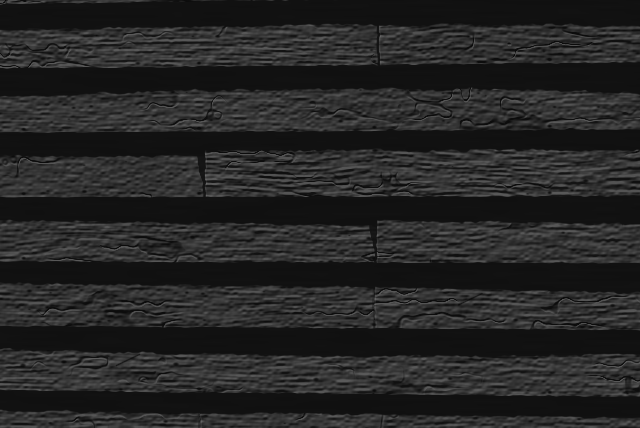
This texture is drawn by a Shadertoy shader. Its source:

```glsl
// Weathered dark clapboards in raking light, with deep shadows between the rows.
#define ROW_LEFT 0.1504     // row spacing at the left edge
#define ROW_RIGHT 0.1563    // row spacing at the right edge
#define RELIEF 0.50         // strength of the paint and grain relief
#define LIGHT_STEP 0.0026   // distance used for the relief slope
#define JOINT_STEP 0.085    // shadow jump where a board end stands proud
#define NAIL_SPACING 0.274  // stud spacing as a share of the width
#define RAGGED 0.035        // roughness of the shadow edge
#define SHADOW_COLOR vec3(0.066)
#define BOARD_COLOR vec3(0.203)

// Per row: shadow depth left, shadow depth right, bow in the middle, joint position
const vec4 ROWS[8] = vec4[8](
    vec4(.40, .40, .00, -1.0), vec4(.40, .45, -.05, .592),
    vec4(.44, .45, -.10, -1.0), vec4(.35, .38, .00, .320),
    vec4(.35, .49, .00, .588), vec4(.32, .44, -.02, .585),
    vec4(.35, .35, .06, -1.0), vec4(.30, .30, .00, .312));

float hash(vec2 p) {
    vec3 q = fract(vec3(p.xyx) * 0.1031);
    q += dot(q, q.yzx + 33.33);
    return fract((q.x + q.y) * q.z);
}

float noise(vec2 p) {
    vec2 i = floor(p), f = fract(p);
    f = f * f * (3.0 - 2.0 * f);
    return mix(mix(hash(i), hash(i + vec2(1, 0)), f.x),
               mix(hash(i + vec2(0, 1)), hash(i + vec2(1, 1)), f.x), f.y);
}

// Thin broken fissures along the contours of stretched noise
float cracks(vec2 p) {
    float bend = noise(p * 45.0);
    float field = noise(p * vec2(9, 40) + bend * 0.7);
    float patches = smoothstep(0.50, 0.72, noise(p * vec2(6, 15) + 7.0));
    return (1.0 - smoothstep(0.0, 0.09, abs(field - 0.5))) * patches;
}

// Height of the board surface: wood grain, flaking paint and fissures
float surface(vec2 p, float grain) {
    float sway = noise(p * vec2(5, 12)) * 3.0;
    float h = grain * noise(p * vec2(22, 165) + vec2(0, sway));
    h += 0.45 * noise(p * vec2(100, 150) + 31.0);
    h += 0.40 * noise(p * vec2(42, 75) + 57.0);
    return h - 0.45 * cracks(p);
}

float segment(vec2 p, vec2 halfSpan) {
    return length(p - halfSpan * clamp(dot(p, halfSpan) / dot(halfSpan, halfSpan), -1.0, 1.0));
}

void mainImage(out vec4 fragColor, in vec2 fragCoord) {
    float px = 1.0 / iResolution.y;
    float aspect = iResolution.x * px;
    vec2 p = vec2(fragCoord.x, iResolution.y - fragCoord.y) * px;  // y runs downward
    float u = p.x / aspect;

    // Slightly fanned rows; f runs from the top shadow to the board's lower edge
    float spacing = mix(ROW_LEFT, ROW_RIGHT, u);
    float t = (p.y - mix(0.012, -0.008, u)) / spacing;
    float row = floor(t) + 1.0;
    float f = fract(t);
    float aa = px / spacing;
    vec4 shape = ROWS[int(clamp(row, 0.0, 7.0))];
    bool hasJoint = shape.w > 0.0;
    bool proud = row == 3.0 || row == 4.0;
    float jointX = (u - shape.w) * aspect + 0.003 * (noise(vec2(p.y * 110.0, row)) - 0.5);
    float rightSide = hasJoint ? step(0.0, jointX) : 0.0;

    // Relief lit from above, with its own grain on every board
    vec2 board = vec2(row, rightSide);
    vec2 q = p + board * vec2(3.7, 5.3);
    float grain = mix(0.35, 0.75, hash(board + 4.0));
    if (row == 3.0) grain = mix(0.25, 0.95, rightSide);
    vec2 toLight = LIGHT_STEP * vec2(-0.4, -1.0);
    float slope = surface(q, grain) - surface(q + toLight, grain);
    float mottling = 0.035 * (noise(q * vec2(7, 18)) - 0.5) + 0.02 * (hash(board) - 0.5);
    vec3 color = BOARD_COLOR + clamp(slope * RELIEF, -0.13, 0.13) + mottling;
    color *= 1.0 - 0.35 * cracks(q);

    // Scattered pits and flakes
    vec2 cell = q * vec2(22, 30);
    vec2 id = floor(cell);
    vec2 pit = fract(cell) - 0.3 - 0.4 * vec2(hash(id), hash(id + 9.0));
    float pitDist = length(pit / vec2(22, 30) * vec2(0.6, 1.0)) - 0.0035 * hash(id + 3.0);
    color *= 1.0 - 0.7 * step(0.84, hash(id + 17.0)) * (1.0 - smoothstep(-px, px, pitDist));

    // Nail dents in regular columns near the lower edge
    float column = floor((u + 0.1) / NAIL_SPACING);
    vec2 nail = vec2((u + 0.1 - (column + 0.5) * NAIL_SPACING) * aspect, (f - 0.93) * spacing);
    float nailDist = length(nail * vec2(0.7, 1.0)) - 0.003;
    float nailed = step(0.4, hash(vec2(column, row) + 21.0));
    color *= 1.0 - 0.75 * nailed * (1.0 - smoothstep(-px, px, nailDist));

    // Shadow cast by the board above, ragged where it falls on rough paint
    float shade = mix(shape.x, shape.y, u) + shape.z * 4.0 * u * (1.0 - u);
    shade -= proud ? JOINT_STEP * rightSide : 0.0;
    shade += RAGGED * (noise(q * vec2(90, 20)) + noise(q * vec2(22, 9)) - 1.0);
    float lowerEdge = 1.0 - 0.018 * noise(vec2(p.x * 60.0, row));
    float lit = smoothstep(shade - aa, shade + aa, f) * (1.0 - smoothstep(lowerEdge - aa, lowerEdge, f));

    // Board joints: wide tapered shadow beside proud ends, a thin seam elsewhere
    if (hasJoint) {
        float width = proud ? mix(0.016, 0.003, smoothstep(0.40, 0.85, f)) : 0.003;
        float seam = smoothstep(-width - px, -width, jointX) * (1.0 - smoothstep(0.0, px, jointX));
        float rim = 1.0 - smoothstep(0.0, 0.003, abs(jointX - 0.003));
        color += 0.06 * rim;
        color = mix(color, SHADOW_COLOR, seam * (row > 4.0 ? 0.35 : 0.9));
    }

    // Slanted splinters on two of the lower rows
    for (float i = 0.0; i < 2.0; i++) {
        vec2 center = vec2((0.735 - 0.535 * i) * aspect, 0.699 + 0.142 * i);
        float d = segment(p - center, vec2(0.027, -0.013)) - 0.0012;
        color *= 1.0 - 0.7 * (1.0 - smoothstep(-px, px, d));
    }

    vec3 shadow = SHADOW_COLOR + 0.008 * (noise(p * vec2(12, 130)) - 0.5);
    fragColor = vec4(mix(shadow, max(color, SHADOW_COLOR * 0.7), lit), 1.0);
}
```
